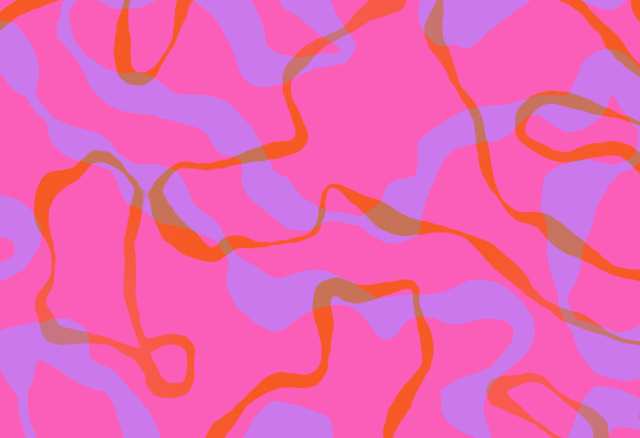
A WebGL 2 fragment shader for this background:

```glsl
#version 300 es
precision highp float;

uniform vec2 u_resolution;
out vec4 fragColor;

const vec3 PINK = vec3(0.985, 0.37, 0.72);
const vec3 LILAC = vec3(0.80, 0.47, 0.93);
const vec3 ORANGE = vec3(0.965, 0.35, 0.12);
const vec3 BROWN = vec3(0.78, 0.45, 0.32);

// Lengths are in canvas heights, frequencies in cells per height.
const float LILAC_FREQ = 2.6;
const float LILAC_HALF_WIDTH = 0.036;
const float LILAC_SWELL = 2.5;
const float LILAC_SOFTNESS = 0.001;
const vec2 LILAC_SEED = vec2(13.7, 4.3);

const float ORANGE_FREQ = 3.4;
const float ORANGE_HALF_WIDTH = 0.0142;
const float ORANGE_SWELL = 2.1;
const float ORANGE_SOFTNESS = 0.002;
const vec2 ORANGE_SEED = vec2(83.4, 61.9);

const float CONTOUR_LEVEL = 0.03;
const float SLOPE_FLOOR = 0.9;
const float BEND_FREQ = 3.2;
const float BEND_AMOUNT = 0.13;
const float KINK_FREQ = 9.0;
const float KINK_AMOUNT = 0.026;
const float SWELL_FREQ = 5.5;
const float ROUGH_FREQ = 38.0;
const float ROUGH_AMOUNT = 0.003;
const float FADE_FREQ = 1.5;
const float FADE_OPACITY = 0.72;
const float GRAIN_FREQ = 130.0;
const float GRAIN_AMOUNT = 0.2;
const float TILT = 0.55;

vec2 cellGradient(vec2 cell) {
    float angle = 6.28318 * fract(sin(dot(cell, vec2(127.1, 311.7))) * 43758.5);
    return vec2(cos(angle), sin(angle));
}

float gradientNoise(vec2 p) {
    vec2 cell = floor(p);
    vec2 f = p - cell;
    vec2 blend = f * f * f * (f * (f * 6.0 - 15.0) + 10.0);
    vec2 e = vec2(1.0, 0.0);
    float a = dot(cellGradient(cell), f);
    float b = dot(cellGradient(cell + e.xy), f - e.xy);
    float c = dot(cellGradient(cell + e.yx), f - e.yx);
    float d = dot(cellGradient(cell + e.xx), f - e.xx);
    return mix(mix(a, b, blend.x), mix(c, d, blend.x), blend.y);
}

vec2 noisePair(vec2 p) {
    return vec2(gradientNoise(p), gradientNoise(p + vec2(57.3, 19.8)));
}

// Warped noise whose contours form the ribbons
float ribbonField(vec2 p, float freq, vec2 seed) {
    vec2 q = p + BEND_AMOUNT * noisePair(p * BEND_FREQ + seed.yx);
    q += KINK_AMOUNT * noisePair(p * KINK_FREQ + seed);
    return gradientNoise(q * freq + seed) - CONTOUR_LEVEL;
}

// Approximate distance to the contour: value over slope
float ribbonDistance(vec2 p, float freq, vec2 seed) {
    vec2 h = vec2(0.002, 0.0);
    float value = ribbonField(p, freq, seed);
    vec2 slope = vec2(ribbonField(p + h.xy, freq, seed),
                      ribbonField(p + h.yx, freq, seed)) - value;
    slope /= h.x;
    return abs(value) / sqrt(dot(slope, slope) + SLOPE_FLOOR * SLOPE_FLOOR);
}

float ribbon(vec2 p, float freq, vec2 seed, float halfWidth, float swell, float softness) {
    float swelling = 1.0 + swell * gradientNoise(p * SWELL_FREQ + seed * 1.7);
    float edge = ribbonDistance(p, freq, seed) - halfWidth * max(swelling, 0.3);
    edge += ROUGH_AMOUNT * gradientNoise(p * ROUGH_FREQ + seed);
    return 1.0 - smoothstep(-softness, softness, edge);
}

void main() {
    float pixel = 1.0 / u_resolution.y;
    vec2 p = gl_FragCoord.xy * pixel;
    p = mat2(cos(TILT), sin(TILT), -sin(TILT), cos(TILT)) * p;

    float lilac = ribbon(p, LILAC_FREQ, LILAC_SEED, LILAC_HALF_WIDTH,
                         LILAC_SWELL, max(LILAC_SOFTNESS, 0.6 * pixel));
    float orange = ribbon(p, ORANGE_FREQ, ORANGE_SEED, ORANGE_HALF_WIDTH,
                          ORANGE_SWELL, max(ORANGE_SOFTNESS, 0.6 * pixel));

    // Uneven paint: paler stretches and fine grain
    float fade = smoothstep(-0.4, 0.0, gradientNoise(p * FADE_FREQ + 8.4));
    float grain = GRAIN_AMOUNT * abs(gradientNoise(p * GRAIN_FREQ));
    orange *= mix(FADE_OPACITY, 1.0, fade) - grain;

    // Orange turns brown where it crosses lilac
    vec3 colour = mix(PINK, LILAC, lilac);
    colour = mix(colour, mix(ORANGE, BROWN, lilac), orange);
    fragColor = vec4(colour, 1.0);
}
```
